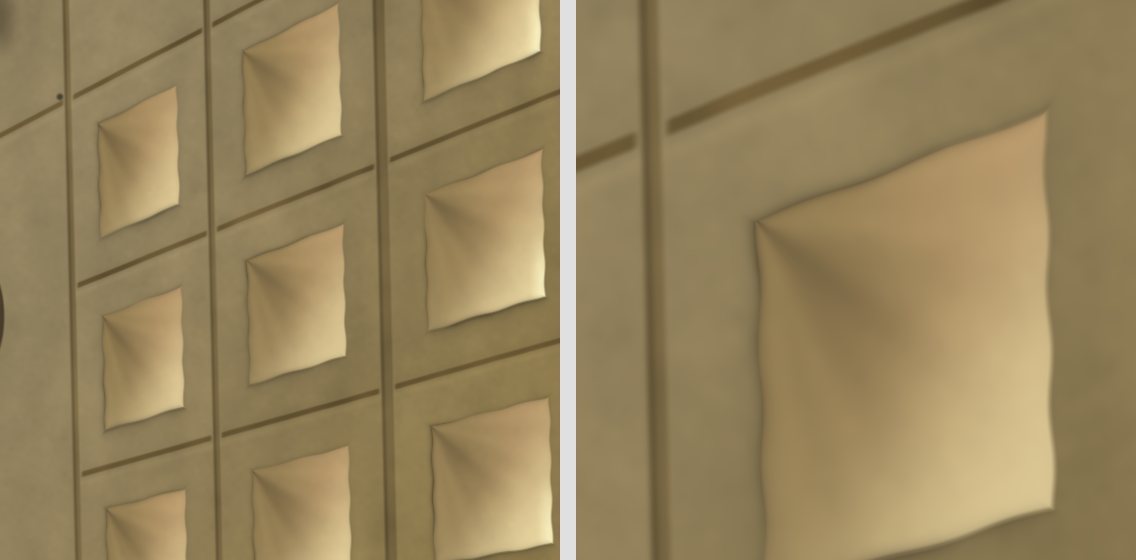
Left: the whole. Right: its middle third, enlarged.
This pattern is drawn by a three.js fragment shader. Its source:

```glsl
varying vec2 vUv;

vec2 hash2(vec2 c) {
  return fract(sin(vec2(dot(c, vec2(127.1, 311.7)), dot(c, vec2(269.5, 183.3)))) * 43758.5);
}

// Cellular noise with soft overlapping blobs, about -0.5 to 0.5
float mottle(vec2 p) {
  vec2 cell = floor(p);
  float sum = 0.0;
  for (int j = -1; j <= 1; j++) {
    for (int i = -1; i <= 1; i++) {
      vec2 c = cell + vec2(float(i), float(j));
      vec2 r = p - c - hash2(c);
      sum += (hash2(c + 17.0).x - 0.5) * exp(-4.0 * dot(r, r));
    }
  }
  return sum;
}

// Light and folds inside a recess; q runs right and down from its top left
vec3 recessColor(vec2 q, float column, vec2 rnd) {
  vec3 col = mix(vec3(0.59, 0.50, 0.33), vec3(0.72, 0.60, 0.42), smoothstep(0.1, 1.0, q.x));
  col = mix(col, vec3(0.64, 0.56, 0.39), 0.6 * smoothstep(0.4, 1.0, q.y) * (1.0 - q.x));
  float angle = atan(q.y, q.x + 0.001);
  float fold = exp(-pow((angle - 0.72 - 0.15 * rnd.x) / 0.28, 2.0));
  col *= 1.0 - 0.19 * fold * (1.0 - smoothstep(0.2, 1.0, length(q)));
  col *= 1.0 + 0.014 * sin(angle * 23.0 + 6.0 * rnd.y) * smoothstep(0.1, 0.5, length(q));
  float glow = smoothstep(0.85, 1.95, q.x + q.y);
  col = mix(col, vec3(0.91, 0.84, 0.63), glow * (0.65 + 0.13 * column + 0.1 * rnd.x));
  float hot = smoothstep(0.86, 1.0, q.x) * smoothstep(0.5, 0.9, q.y) * step(1.5, column);
  return mix(col, vec3(1.0, 0.97, 0.78), 0.8 * hot);
}

void main() {
  float x = vUv.x;
  float down = 1.0 - vUv.y;

  // Wall grid in perspective: columns widen and rows grow to the right
  float u = log(1.0 + (x - 0.023 * (down - 0.5) - 0.129) * 0.8755) / 0.1989;
  float rowHeight = 0.341 + 0.122 * (x - 0.15);
  float v = (down - 0.846 + 0.28 * (x - 0.15)) / rowHeight;
  vec2 cellSize = vec2(0.2272 * exp(0.1989 * u), rowHeight);
  vec2 grid = vec2(u, v);
  vec2 cell = floor(grid);
  vec2 rnd = hash2(cell + 40.0);
  float isGrid = step(0.0, u);

  // Weathered concrete
  float stain = mottle(vUv * vec2(11.0, 7.0)) + 0.5 * mottle(vUv * 31.0);
  float grain = mottle(vUv * 95.0);
  vec3 wall = mix(vec3(0.565, 0.505, 0.370), vec3(0.550, 0.475, 0.300),
                  smoothstep(0.3, 1.5, x + 0.6 * down));
  wall *= 1.0 + 0.10 * stain + 0.035 * grain;
  wall *= 1.0 + 0.05 * (rnd.x - 0.5) * isGrid;
  wall *= 1.0 + 0.012 * sin(x * 70.0 + 2.0 * sin(down * 9.0));
  vec3 col = wall;

  // Square recess with slightly uneven placement
  float hasRecess = isGrid * step(-2.0, v);
  vec2 lo = vec2(0.22, 0.208) + 0.014 * (rnd - 0.5);
  vec2 span = vec2(0.565, 0.597);
  vec2 q = (grid - cell - lo) / span;
  vec2 b = (abs(q - 0.5) - 0.5) * span * cellSize;
  b += 0.0012 * vec2(sin(down * 90.0), sin(x * 75.0 + 5.0 * rnd.x));
  float edge = max(b.x, b.y);
  float below = smoothstep(0.0, 0.003, b.y) * step(0.5, q.y) * smoothstep(0.012, -0.015, b.x);
  col *= 1.0 - hasRecess * below * (0.13 + 0.2 * stain) * exp(-b.y / 0.016);
  float inside = hasRecess * smoothstep(0.0025, -0.0025, edge);
  col = mix(col, recessColor(clamp(q, 0.0, 1.0), cell.x, rnd) * (1.0 + 0.05 * stain + 0.02 * grain), inside);

  // Worn rim, darkest on the left and bottom
  float sideRim = q.x < 0.5 ? 0.22 : 0.07;
  float endRim = q.y < 0.5 ? 0.17 : 0.27;
  float rim = mix(sideRim, endRim, smoothstep(-0.003, 0.003, b.y - b.x));
  col *= 1.0 - hasRecess * rim * (1.0 + 1.5 * stain) * exp(-abs(edge) / 0.0035);

  // Horizontal joints, broken where the uprights pass
  vec2 line = floor(grid + 0.5);
  vec2 away = (grid - line) * cellSize;
  float grooveHalf = 0.0055 + 0.005 * smoothstep(1.0, 2.0, line.x);
  float hasJoint = max(isGrid, 1.0 - step(0.5, abs(line.y + 2.0)));
  float jointEnd = smoothstep(grooveHalf, grooveHalf + 0.008, abs(away.x));
  float joint = smoothstep(0.0075, 0.002, abs(away.y + 0.0015 * stain)) * hasJoint * jointEnd;
  col *= 1.0 - 0.08 * hasJoint * jointEnd * exp(-abs(away.y) / 0.012);
  col = mix(col, vec3(0.37, 0.30, 0.17) * (1.0 + 0.3 * stain), 0.82 * joint);
  col *= 1.0 + 0.05 * hasJoint * exp(-pow((away.y - 0.014) / 0.007, 2.0));

  // Upright grooves with a darker left wall
  float groove = smoothstep(grooveHalf + 0.003, grooveHalf - 0.003, abs(away.x));
  col = mix(col, vec3(0.455, 0.385, 0.245) * (1.0 + 0.2 * stain), 0.85 * groove);
  float leftWall = exp(-pow((away.x + 0.65 * grooveHalf) / 0.0035, 2.0));
  col *= 1.0 - 0.17 * leftWall;

  // Chipped corner and dark marks on the left panel
  col *= 1.0 - 0.5 * smoothstep(0.009, 0.002, length(vec2(x - 0.107, down - 0.173)));
  float hole = length(vec2(x + 0.012, down - 0.565) / vec2(0.019, 0.068));
  col = mix(col, vec3(0.24, 0.19, 0.13), 0.85 * smoothstep(1.15, 0.9, hole));
  col *= 1.0 - 0.3 * smoothstep(0.045, 0.0, length(vec2(x, 0.5 * (down - 0.03))));

  gl_FragColor = vec4(col, 1.0);
}
```
